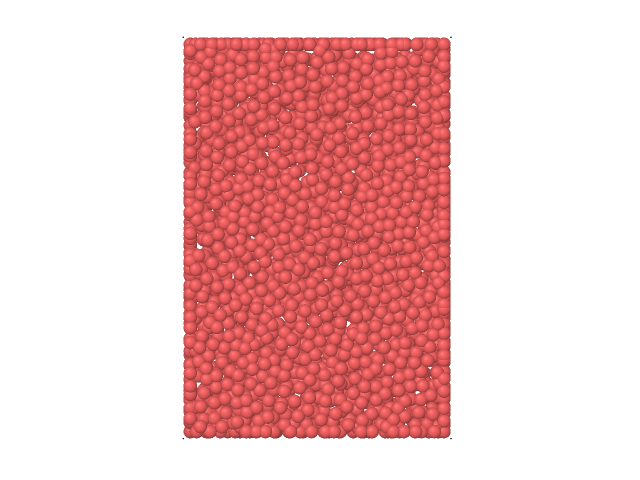
Write a WebGL 2 fragment shader that draws this pattern.

```glsl
#version 300 es
precision highp float;
// Draws a tall box packed with small shaded coral balls, alone on a white ground.

uniform vec2 u_resolution;
out vec4 fragColor;

const vec2 BOX = vec2(0.2783, 0.4175);     // half size, in canvas heights
const float RADIUS = 0.0141;
const vec2 PITCH = vec2(0.0295, 0.0260);   // spacing within and between rows

vec3 hash3(vec3 p) {
    p = fract(p * vec3(0.1031, 0.1030, 0.0973));
    p += dot(p, p.yxz + 33.33);
    return fract((p.xxy + p.yxx) * p.zyx);
}

mat2 turn(float angle) {
    float c = cos(angle), s = sin(angle);
    return mat2(c, s, -s, c);
}

// Slow bending that breaks up the straight rows
vec2 warp(vec2 p, float layer) {
    vec2 q = p.yx + layer * vec2(1.7, 2.9);
    return 0.016 * sin(9.0 * q + 1.0) + 0.007 * sin(21.0 * q.yx + vec2(0.0, 2.0));
}

// Ball position in xy and height in z, both in canvas heights
vec3 ballCentre(vec2 cell, float layer, mat2 tilt) {
    vec3 rnd = hash3(vec3(cell + 60.0, layer * 17.0 + 5.0));
    vec2 stagger = vec2(0.5 * mod(cell.y, 2.0), 0.0);
    vec2 c = tilt * ((cell + 0.5 + stagger + 0.42 * (rnd.xy - 0.5)) * PITCH);
    c += warp(c, layer);
    // Balls next to a wall line up against it
    vec2 wall = BOX - RADIUS;
    c = mix(c, sign(c) * wall, step(wall - 0.3 * PITCH.x, abs(c)));
    return vec3(c, RADIUS * (0.8 * rnd.z - 1.15 * layer));
}

// True when the unsnapped ball would lie too far outside the box
bool isOutside(vec2 cell, float layer, mat2 tilt) {
    vec2 c = tilt * ((cell + 0.5) * PITCH);
    c += warp(c, layer);
    return any(greaterThan(abs(c), BOX - RADIUS + 0.55 * PITCH.x));
}

vec3 shadeBall(vec3 normal, float layer) {
    float light = max(dot(normal, normalize(vec3(-0.2, 0.25, 1.0))), 0.0);
    vec3 coral = vec3(0.98, 0.39, 0.39) * (0.56 + 0.44 * light);
    float gloss = pow(max(dot(normal, normalize(vec3(-0.3, 0.36, 1.0))), 0.0), 24.0);
    return coral * (1.0 - 0.025 * layer) + vec3(0.02, 0.10, 0.10) * gloss;
}

// Keeps the highest ball surface over p
vec3 packedBalls(vec2 p) {
    vec3 color = vec3(1.0);
    if (any(greaterThan(abs(p), BOX))) return color;
    float top = -1.0;
    for (int k = 0; k < 4; k++) {
        float layer = float(k);
        mat2 tilt = turn(0.35 + 0.8 * layer);
        vec2 home = floor(((p - warp(p, layer)) * tilt) / PITCH);
        for (int j = -2; j <= 2; j++)
        for (int i = -2; i <= 2; i++) {
            vec2 cell = home + vec2(i, j);
            if (isOutside(cell, layer, tilt)) continue;
            vec3 ball = ballCentre(cell, layer, tilt);
            vec2 d = (p - ball.xy) / RADIUS;
            float rise2 = 1.0 - dot(d, d);
            if (rise2 <= 0.0) continue;
            float rise = sqrt(rise2);
            float surface = ball.z + RADIUS * rise;
            if (surface > top) {
                top = surface;
                color = shadeBall(vec3(d, rise), layer);
            }
        }
    }
    return color;
}

void main() {
    vec2 middle = 0.5 * u_resolution + vec2(-0.006, 0.0043) * u_resolution.y;
    vec2 p = (gl_FragCoord.xy - middle) / u_resolution.y;

    // Four samples per pixel smooth the rims
    vec3 color = vec3(0.0);
    for (int i = 0; i < 4; i++) {
        vec2 offset = (vec2(i & 1, i >> 1) - 0.5) * 0.5;
        color += 0.25 * packedBalls(p + offset / u_resolution.y);
    }

    // Tiny dark dots at the box corners
    float corner = length(abs(p) - BOX - 0.0006);
    color = mix(vec3(0.1), color, smoothstep(0.0004, 0.0026, corner));

    fragColor = vec4(color, 1.0);
}
```
